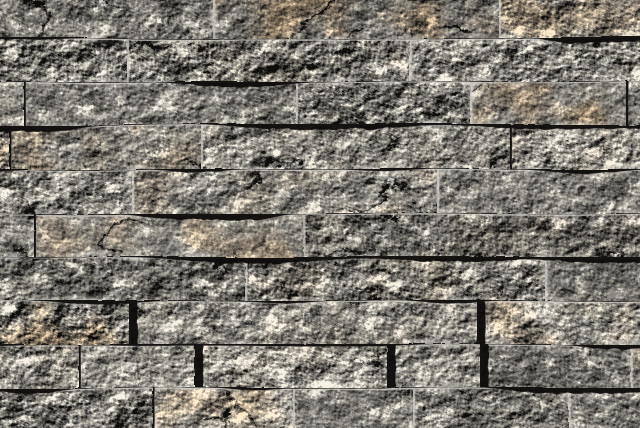
Write a Shadertoy shader that draws this texture.

```glsl
float hash(vec2 p) {
    return fract(sin(dot(p, vec2(127.1, 311.7))) * 43758.545);
}

vec2 gradient(vec2 p) {
    return 2.0 * vec2(hash(p), hash(p + 37.4)) - 1.0;
}

float gradientNoise(vec2 p) {
    vec2 i = floor(p), f = fract(p);
    vec2 w = f * f * f * (f * (f * 6.0 - 15.0) + 10.0);
    vec2 e = vec2(1.0, 0.0);
    float low = mix(dot(gradient(i), f), dot(gradient(i + e), f - e), w.x);
    float high = mix(dot(gradient(i + e.yx), f - e.yx), dot(gradient(i + 1.0), f - 1.0), w.x);
    return mix(low, high, w.y);
}

float fbm(vec2 p) {
    float sum = 0.0, amplitude = 0.5;
    for (int i = 0; i < 5; i++) {
        sum += amplitude * gradientNoise(p);
        p = mat2(1.6, 1.2, -1.2, 1.6) * p + 5.3;
        amplitude *= 0.66;
    }
    return sum;
}

// Left end of a stone, in stone lengths along its row
float stoneEnd(float column, float row) {
    return column + 0.24 * (hash(vec2(column, row) + 3.7) - 0.5);
}

// Antialiased coverage of a strip reaching from zero to width
float strip(float d, float width) {
    float aa = 0.8 / iResolution.y;
    return 1.0 - smoothstep(width - aa, width + aa, d);
}

void mainImage(out vec4 fragColor, in vec2 fragCoord) {
    vec2 p = fragCoord / iResolution.y;
    float ragged = gradientNoise(p * 38.0) + 0.5 * gradientNoise(p * 90.0);

    // Ten courses, counted from the top
    float v = (1.0 - p.y) / 0.1023 + 0.14;
    v += 0.08 * gradientNoise(p * vec2(2.5, 5.0)) + 0.012 * ragged;
    float row = floor(v);
    float top = fract(v) * 0.1023;
    float bottom = 0.1023 - top;

    // Staggered stones of uneven length
    float u = p.x / 0.674 - 0.72 + 0.31 * row + 0.004 * ragged;
    float column = floor(u);
    column += step(stoneEnd(column + 1.0, row), u) - step(u, stoneEnd(column, row));
    float left = stoneEnd(column, row), right = stoneEnd(column + 1.0, row);
    vec2 id = vec2(column, row);

    // Some stones are cut in two, mostly in the lowest courses
    if (hash(id + 8.1) < (row > 7.5 ? 0.7 : 0.06)) {
        float cut = mix(left, right, 0.35 + 0.3 * hash(id + 5.2));
        if (u > cut) {
            left = cut;
            id.x += 0.5;
        } else {
            right = cut;
        }
    }
    float start = (u - left) * 0.674;
    float end = (right - u) * 0.674;

    // Rough face lit from the upper left
    vec2 q = p + 7.0 * vec2(hash(id + 1.3), hash(id + 2.6));
    float rough = mix(0.7, 1.35, hash(id + 6.4));
    vec2 facePoint = q * vec2(13.0, 17.0);
    float relief = fbm(facePoint) - fbm(facePoint + vec2(-0.05, 0.085));
    float blotch = fbm(q * vec2(17.0, 21.0) + 40.0);
    float grain = gradientNoise(q * 125.0) + 0.6 * gradientNoise(q * 210.0);

    float tone = 0.5 + 0.17 * (hash(id + 9.5) - 0.5);
    tone += rough * (2.0 * relief + 0.5 * blotch) + 0.22 * grain;
    tone += 0.2 * smoothstep(0.08, 0.28, blotch + 0.15 * grain);

    // Dark pits and broken creases
    float pits = fbm(q * vec2(24.0, 30.0) + 90.0) + 0.2 * grain;
    tone -= 0.28 * rough * smoothstep(0.14, 0.34, pits);
    float crease = abs(gradientNoise(q * vec2(6.0, 9.0)) + 0.25 * blotch);
    float creaseGate = smoothstep(0.08, 0.3, gradientNoise(q * 5.0 + 20.0));
    tone -= 0.4 * creaseGate * (1.0 - smoothstep(0.005, 0.035, crease));

    // Warm grey, with rust on a few stones
    float rust = smoothstep(0.55, 1.0, hash(id + 4.9));
    rust *= smoothstep(-0.15, 0.3, gradientNoise(q * 9.0) + 0.3 * blotch);
    vec3 tint = mix(vec3(1.02, 1.0, 0.945), vec3(1.1, 0.97, 0.8), rust);
    vec3 color = tint * clamp(tone, 0.05, 0.95);

    // Pale dust and mortar near the joints
    vec3 mortar = vec3(0.8, 0.79, 0.76) + 0.12 * grain;
    float edge = min(min(top, bottom), min(start, end));
    float dust = smoothstep(-0.05, 0.35, gradientNoise(p * 12.0) + 0.3 * grain);
    color = mix(color, mortar, 0.55 * dust * (1.0 - smoothstep(0.002, 0.016, edge)));
    float ledge = strip(top, 0.0045 + 0.003 * gradientNoise(p * 7.0));
    color = mix(color, mortar, 0.8 * max(ledge, strip(start, 0.005)));

    // Shadows below overhangs, and beside stones that stand proud
    float overhang = gradientNoise(vec2(p.x * 2.6, row * 7.37 + 0.4));
    float drop = 0.0012 + 0.012 * smoothstep(-0.02, 0.3, overhang) * (1.0 + 0.6 * ragged);
    float proud = hash(id + 7.7);
    float side = proud > 0.83 ? 0.02 : proud > 0.5 ? 0.005 : 0.0;
    side *= 1.0 + 0.35 * ragged;
    float shadow = max(strip(top, drop), strip(start, side) * step(0.001, side));
    color = mix(color, vec3(0.045, 0.04, 0.038), 0.95 * shadow);

    fragColor = vec4(clamp(color, 0.0, 1.0), 1.0);
}
```
